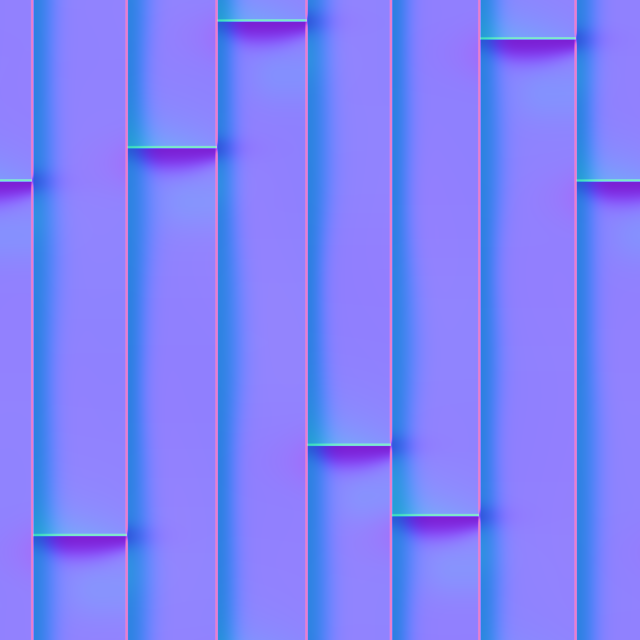
This texture map is drawn by a Shadertoy shader. Its source:

```glsl
#define PLANKS 7
#define SEAM_HALF 0.0017
#define JOINT_HALF 0.0016
#define SHADE_WIDTH 0.031
#define SHADE_SLOPE 0.98
#define SEAM_SLOPE 1.5
#define JOINT_SLOPE 1.6
#define DIP_SLOPE 1.15
#define DIP_DEPTH 0.027
#define REST_SLOPE vec2(0.14, 0.015)
#define WAVER 0.05

// Left seam and butt joint height of each plank
const float SEAM[PLANKS] = float[PLANKS](0.0505, 0.198, 0.3385, 0.479, 0.611, 0.749, 0.8995);
const float JOINT[PLANKS] = float[PLANKS](0.164, 0.770, 0.968, 0.305, 0.195, 0.940, 0.718);

vec2 hashGradient(vec2 cell) {
    float h = fract(sin(dot(cell, vec2(127.1, 311.7))) * 43758.5);
    return vec2(cos(6.2832 * h), sin(6.2832 * h));
}

// Gradient noise that tiles after `period` cells
float gradientNoise(vec2 p, vec2 period) {
    vec2 cell = floor(p), f = p - cell;
    vec2 w = f * f * f * (f * (f * 6.0 - 15.0) + 10.0);
    float corner[4];
    for (int i = 0; i < 4; i++) {
        vec2 o = vec2(i & 1, i >> 1);
        corner[i] = dot(hashGradient(mod(cell + o, period)), f - o);
    }
    return mix(mix(corner[0], corner[1], w.x), mix(corner[2], corner[3], w.x), w.y);
}

float bell(float x, float width) {
    return exp(-x * x / (width * width));
}

// Signed distance on a circle of length one
float wrapOffset(float a, float b) {
    return fract(a - b + 0.5) - 0.5;
}

float softLine(float dist, float halfWidth, float pixel) {
    float blur = 0.5 * pixel + 0.0007;
    return 1.0 - smoothstep(halfWidth - blur, halfWidth + blur, abs(dist));
}

void mainImage(out vec4 fragColor, in vec2 fragCoord) {
    vec2 uv = fragCoord / iResolution.xy;
    vec2 pixel = 1.0 / iResolution.xy;

    // Plank whose left seam is nearest on the left
    int id = 0;
    float fromLeft = 1.0;
    for (int i = 0; i < PLANKS; i++) {
        float d = fract(uv.x - SEAM[i]);
        if (d < fromLeft) { fromLeft = d; id = i; }
    }
    int next = (id + 1) % PLANKS, prev = (id + PLANKS - 1) % PLANKS;
    float width = fract(SEAM[next] - SEAM[id]);
    float fromRight = width - fromLeft;
    float across = fromLeft / width;

    // Heights above the own and the neighbouring joints
    float rise = wrapOffset(uv.y, JOINT[id]);
    float risePrev = wrapOffset(uv.y, JOINT[prev]);
    float riseNext = wrapOffset(uv.y, JOINT[next]);

    // Slow unevenness of the surface
    float drift = gradientNoise(uv * vec2(7.0, 3.0), vec2(7.0, 3.0));
    float bend = gradientNoise(vec2(float(id) + 0.5, uv.y * 4.0), vec2(7.0, 4.0));
    vec2 slope = REST_SLOPE + WAVER * vec2(drift, bend);

    // Rounded flank right of the seam
    float flank = bell(fromLeft, SHADE_WIDTH * (1.0 + 0.35 * bend));
    slope.x -= SHADE_SLOPE * flank;

    // Lift above the joint, dip and faint rebound below it
    float above = step(0.0, rise);
    float lift = above * exp(-rise / 0.04) * mix(0.4, 0.12, across);
    slope += lift * vec2(-0.7, 1.0);
    float dip = (1.0 - above) * bell(rise, DIP_DEPTH * (0.75 + 0.4 * sin(3.1416 * across)));
    slope.y -= DIP_SLOPE * dip * mix(0.4, 1.0, smoothstep(0.0, 0.4, across));
    slope.x -= 0.18 * dip;
    slope += vec2(-0.09, 0.13) * bell(rise + 0.085, 0.045) * smoothstep(0.1, 0.7, across);

    // Traces of the neighbours' joints along both sides
    float leftTrace = exp(-fromLeft / 0.025);
    slope.y -= 0.5 * leftTrace * bell(risePrev + 0.002, 0.019);
    slope.y += 0.15 * leftTrace * bell(risePrev + 0.06, 0.035);
    slope += vec2(0.12, -0.14) * exp(-fromRight / 0.035) * bell(riseNext + 0.025, 0.04);

    // Thin joint and seam edges
    slope.y = mix(slope.y, JOINT_SLOPE, softLine(rise, JOINT_HALF, pixel.y));
    float seamDist = min(fromLeft, fromRight);
    float endRise = fromLeft < fromRight ? risePrev : rise;
    float seam = softLine(seamDist, SEAM_HALF, pixel.x) * (1.0 - 0.65 * bell(endRise, 0.008));
    slope = mix(slope, vec2(SEAM_SLOPE, 0.0), seam);

    // Slope to encoded surface normal
    vec3 normal = normalize(vec3(slope, 1.0));
    fragColor = vec4(0.5 + 0.5 * normal, 1.0);
}
```
